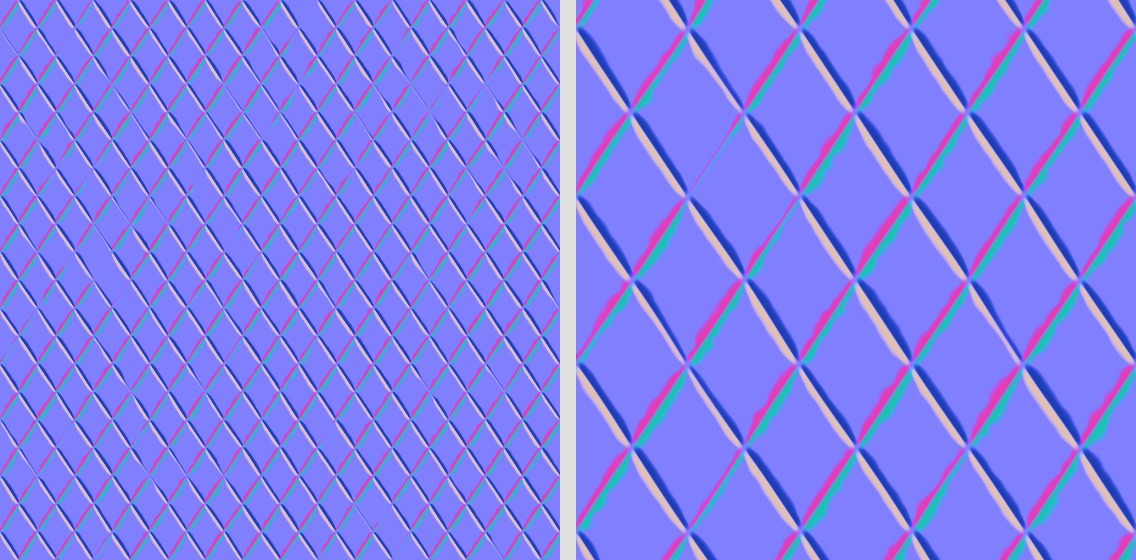
Left: the whole. Right: its middle third, enlarged.
Write a Shadertoy shader that draws this texture map.

```glsl
// Tangent-space normal map of a diamond lattice of engraved grooves, 15 by 10 diamonds.
// Two diagonal families of V-grooves are summed as slopes, flattened where they cross,
// and worn thin or ragged by wrapping value noise.

float hash(vec2 p, float seed) {
    vec3 q = fract(vec3(p.xyx + seed) * vec3(0.1031, 0.1030, 0.0973));
    q += dot(q, q.yzx + 33.33);
    return fract((q.x + q.y) * q.z);
}

// Value noise over the unit square that wraps after a whole number of cells.
float tileNoise(vec2 uv, vec2 cells, float seed) {
    vec2 p = uv * cells;
    vec2 i = floor(p);
    vec2 f = p - i;
    f = f * f * (3.0 - 2.0 * f);
    vec2 lo = mod(i, cells);
    vec2 hi = mod(i + 1.0, cells);
    return mix(mix(hash(lo, seed), hash(vec2(hi.x, lo.y), seed), f.x),
               mix(hash(vec2(lo.x, hi.y), seed), hash(hi, seed), f.x), f.y);
}

// Signed distance to the nearest groove centre, in line spacings, slightly wavy.
float grooveOffset(float t, vec2 uv, float seed) {
    return fract(t) - 0.5 + 0.035 * (tileNoise(uv, vec2(20.0, 16.0), seed) - 0.5);
}

// Slope of the groove walls; each wall faces the groove centre.
float grooveSlope(float d, float across, vec2 uv, float ragged, float seed, float px) {
    // Wear: a few stretches thin out and almost vanish
    float depth = smoothstep(0.1, 0.32, tileNoise(uv, vec2(17.0, 13.0), seed + 5.0));
    float width = mix(0.025, 0.1, depth);
    width *= 0.8 + 0.4 * tileNoise(uv, vec2(31.0, 23.0), seed + 9.0);
    width *= 1.0 + ragged * (tileNoise(uv, vec2(150.0), seed + 13.0) - 0.5);

    // Taper to a flat point at each crossing
    float open = smoothstep(0.0, 0.11, abs(across));
    width *= mix(0.6, 1.0, smoothstep(0.0, 0.25, abs(across)));

    float wall = 1.0 - smoothstep(0.3 * width, width + 0.5 * px, abs(d));
    float side = clamp(d / (0.01 + 0.4 * px), -1.0, 1.0);
    return -2.5 * side * wall * open * mix(0.35, 1.0, depth);
}

void mainImage(out vec4 fragColor, in vec2 fragCoord) {
    vec2 uv = fragCoord / iResolution.xy;
    vec2 lattice = vec2(15.0, 10.0);
    vec2 p = uv * lattice;
    float px = length(lattice / iResolution.xy);

    // Falling and rising groove families
    float falling = grooveOffset(p.x + p.y, uv, 3.0);
    float rising = grooveOffset(p.x - p.y, uv, 41.0);
    float fallSlope = grooveSlope(falling, rising, uv, 0.2, 7.0, px);
    float riseSlope = grooveSlope(rising, falling, uv, 0.8, 61.0, px);

    // Combine the slopes and encode the unit normal as colour
    vec2 dir = normalize(lattice);
    vec2 slope = fallSlope * dir + riseSlope * vec2(dir.x, -dir.y);
    vec3 normal = normalize(vec3(slope, 1.0));
    fragColor = vec4(0.5 + 0.5 * normal, 1.0);
}
```
